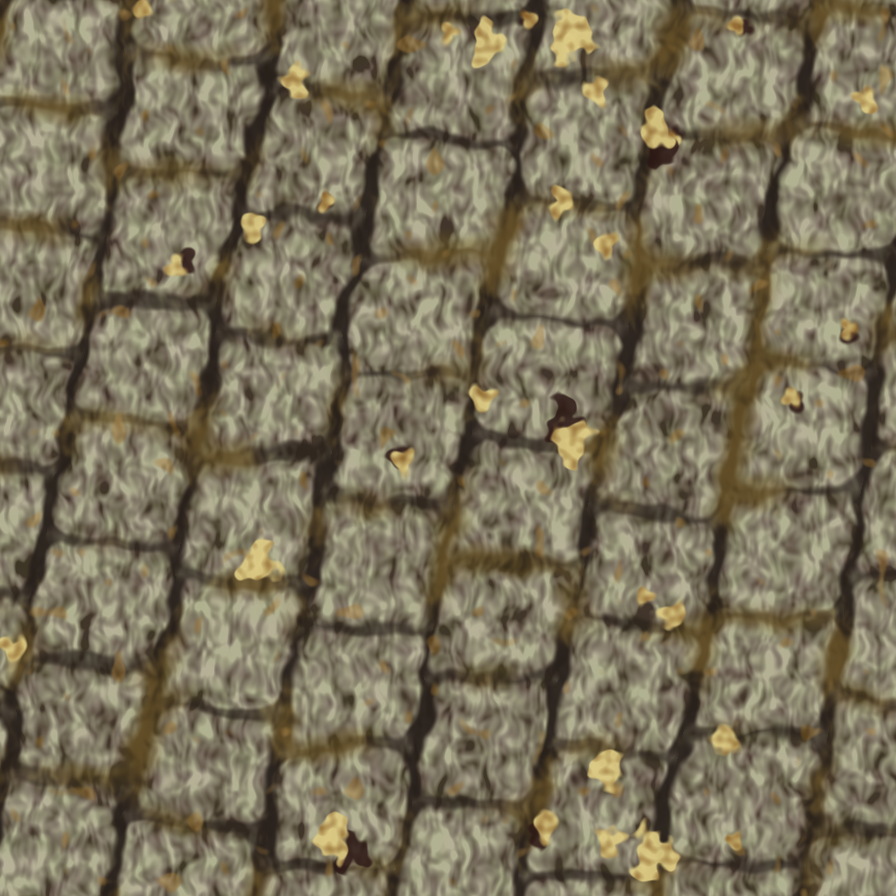
Write a WebGL 2 fragment shader that draws this texture.

```glsl
#version 300 es
precision highp float;

uniform vec2 u_resolution;
out vec4 fragColor;

vec2 hash2(vec2 p) {
    vec3 q = fract(p.xyx * vec3(0.1031, 0.1030, 0.0973));
    q += dot(q, q.yzx + 33.33);
    return fract((q.xx + q.yz) * q.zy);
}

float cornerSlope(vec2 cell, vec2 offset) {
    float angle = 6.2832 * hash2(cell).x;
    return dot(vec2(cos(angle), sin(angle)), offset);
}

float gradientNoise(vec2 p) {
    vec2 i = floor(p), f = fract(p);
    vec2 u = f * f * f * (f * (f * 6.0 - 15.0) + 10.0);
    vec2 e = vec2(1.0, 0.0);
    return mix(mix(cornerSlope(i, f), cornerSlope(i + e, f - e), u.x),
               mix(cornerSlope(i + e.yx, f - e.yx), cornerSlope(i + 1.0, f - 1.0), u.x), u.y);
}

vec2 warp(vec2 p) {
    return vec2(gradientNoise(p), gradientNoise(p + 37.4));
}

// Distance inward from the rounded outline of a leaning, staggered block;
// y tells side joints (1) from cross joints (0).
vec2 blockEdge(vec2 p) {
    p += 0.022 * warp(p * 4.0) + 0.012 * warp(p * 15.0) + 0.007 * warp(p * 38.0);
    vec2 size = vec2(0.15, 0.137);
    vec2 q = vec2(p.x - 0.17 * p.y + 0.015, p.y + 0.05 * p.x) / size;
    q.y += 0.7 * hash2(vec2(floor(q.x), 5.0)).x;
    vec2 edge = (0.5 - abs(fract(q) - 0.5)) * size;
    float inward = 0.024 - length(max(0.024 - edge, 0.0));
    return vec2(inward, smoothstep(-0.01, 0.01, edge.y - edge.x));
}

// Upright, streaky mineral grain, centred on zero
float stoneGrain(vec2 p) {
    p += 0.009 * warp(p * 35.0);
    return 2.5 * gradientNoise(p * vec2(31.0, 20.0))
         + 3.1 * gradientNoise(p * vec2(76.0, 42.0) + 11.0)
         + 2.1 * gradientNoise(p * vec2(145.0, 80.0) + 23.0)
         + 0.9 * gradientNoise(p * 5.0 + 3.0);
}

vec3 stoneColor(float tone) {
    vec3 c = mix(vec3(0.25, 0.21, 0.16), vec3(0.39, 0.35, 0.28), clamp(tone, 0.0, 1.0));
    c = mix(c, vec3(0.48, 0.45, 0.38), clamp(tone - 1.0, 0.0, 1.0));
    c = mix(c, vec3(0.56, 0.54, 0.45), clamp(tone - 2.0, 0.0, 1.0));
    return mix(c, vec3(0.67, 0.66, 0.55), clamp(tone - 3.0, 0.0, 1.3));
}

// Ragged, lobed blob: 1 inside, 0 outside
float leafMask(vec2 d, float radius, float turn, float ragged) {
    float lobes = 1.0 + 0.22 * cos(3.0 * atan(d.y, d.x + 1e-5) + turn);
    float r = length(d * vec2(1.1, 0.9)) + radius * 0.8 * ragged;
    return 1.0 - smoothstep(radius * lobes - 0.003, radius * lobes + 0.003, r);
}

void main() {
    vec2 p = gl_FragCoord.xy / u_resolution.y;
    float grain = stoneGrain(p);
    float patches = gradientNoise(p * 9.0 + 51.0);

    // Weathered stone faces, dimmed towards their rims and pitted
    vec2 edge = blockEdge(p);
    float tone = 2.75 + grain - 1.1 * (1.0 - smoothstep(0.0, 0.025, edge.x));
    tone -= 2.0 * smoothstep(0.3, 0.5, gradientNoise(p * vec2(27.0, 21.0) + 71.0));
    vec3 color = stoneColor(tone);
    color += vec3(0.012, -0.004, 0.016) * 2.0 * gradientNoise(p * 42.0 + 19.0);

    // Moss and soil around and inside the joints
    float moss = (1.0 - smoothstep(0.004, 0.026, edge.x)) * smoothstep(-0.1, 0.35, patches);
    color = mix(color, vec3(0.43, 0.36, 0.19) + 0.035 * grain, 0.65 * moss);
    float width = 0.0045 + 0.009 * gradientNoise(p * 13.0 + 83.0) + 0.002 * edge.y;
    float joint = 1.0 - smoothstep(width - 0.003, width + 0.005, edge.x);
    joint *= mix(0.6, 0.92, edge.y);
    vec3 soil = mix(vec3(0.15, 0.12, 0.10), vec3(0.37, 0.29, 0.14),
                    smoothstep(-0.15, 0.4, patches + 0.08 * grain));
    color = mix(color, soil, joint);

    // Rusty flecks
    float fleck = smoothstep(0.36, 0.5, gradientNoise(p * vec2(34.0, 30.0) + 97.0));
    color = mix(color, vec3(0.58, 0.44, 0.22) + 0.04 * grain, 0.55 * fleck);

    // Fallen leaves, some beside dark damp litter
    float ragged = gradientNoise(p * 62.0 + 7.0);
    float mottle = gradientNoise(p * 85.0 + 29.0);
    for (int i = 0; i < 32; i++) {
        vec2 seed = vec2(float(i), 13.0);
        vec2 d = p - hash2(seed);
        vec2 kind = hash2(seed + 41.0);
        vec2 side = hash2(seed + 83.0) - 0.5;
        float radius = mix(0.009, 0.027, kind.x * kind.x);
        float litter = leafMask(d - 2.2 * radius * side, radius * 0.95, 9.0 * kind.x, ragged + 0.2 * mottle);
        color = mix(color, vec3(0.17, 0.09, 0.08), 0.85 * litter * step(0.5, kind.y));
        float leaf = leafMask(d, radius, 6.2832 * side.x, ragged);
        vec3 leafColor = mix(vec3(0.58, 0.42, 0.19), vec3(0.85, 0.77, 0.49),
                             clamp(0.45 + 0.6 * kind.x + 1.3 * mottle, 0.0, 1.1));
        color = mix(color, leafColor, 0.92 * leaf);
    }

    fragColor = vec4(clamp(color, 0.0, 1.0), 1.0);
}
```
